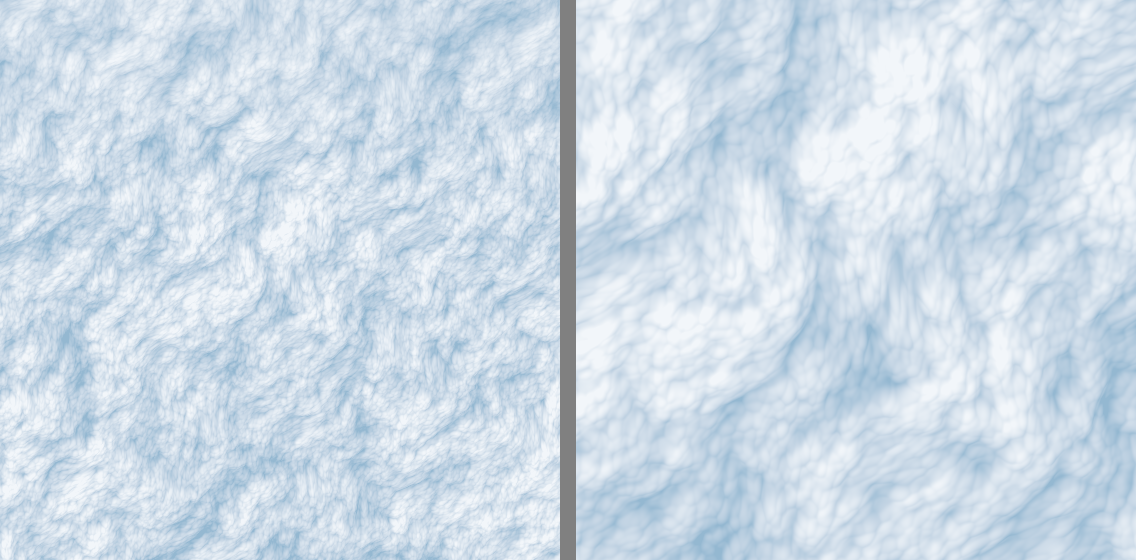
Left: the whole. Right: its middle third, enlarged.
This texture is drawn by a Shadertoy shader. Its source:

```glsl
// Sunlit powder snow: soft clumps with blue hollows and a crystalline grain.

vec2 hash2(vec2 cell) {
    vec3 h = fract(cell.xyx * vec3(0.1031, 0.1030, 0.0973));
    h += dot(h, h.yzx + 33.33);
    return fract((h.xx + h.yz) * h.zy);
}

// Softened squared distance to the nearest grain: 0 on a puff, larger in a hollow.
float hollow(vec2 p) {
    vec2 cell = floor(p), local = p - cell;
    float nearness = 1e-5;
    for (int y = -1; y <= 1; y++)
    for (int x = -1; x <= 1; x++) {
        vec2 step2 = vec2(x, y);
        vec2 toGrain = step2 + hash2(cell + step2) - local;
        nearness += exp(-9.0 * dot(toGrain, toGrain));
    }
    return -log(nearness) / 9.0;
}

// Broad, wandering light and shade over the field.
float drift(vec2 p) {
    return sin(p.x * 7.0 + 2.0 * sin(p.y * 5.0 + 1.0))
         + sin(p.y * 9.0 - p.x * 5.0 + 1.5 * sin(p.x * 11.0));
}

vec3 snowColor(float tone) {
    vec3 shade = vec3(0.58, 0.72, 0.82);
    vec3 body  = vec3(0.77, 0.835, 0.895);
    vec3 crest = vec3(0.95, 0.965, 0.98);
    return tone < 0.5 ? mix(shade, body, tone * 2.0)
                      : mix(body, crest, tone * 2.0 - 1.0);
}

void mainImage(out vec4 fragColor, in vec2 fragCoord) {
    vec2 uv = fragCoord / iResolution.y;

    // Clumps lean up and to the right, and are longer that way.
    mat2 lean = mat2(0.87, 0.38, -0.5, 0.66);
    vec2 p = lean * uv;
    vec2 towardSun = lean * vec2(-0.25, 0.27);
    p += 0.012 * sin(p.yx * 23.0 + vec2(0.0, 2.0)) + 0.005 * sin(p.yx * 61.0);

    float tone = 0.56 + 0.05 * drift(uv);
    float focus = 1.0 - 0.45 * smoothstep(0.55, 1.0, uv.y);
    float frequency = 11.0;
    float bend = 0.0;

    // Each layer adds height and sunward slope at half the previous size.
    for (int i = 0; i < 5; i++) {
        float layer = float(i);
        vec2 q = p * frequency + 17.3 * layer + bend * vec2(0.9, -0.7);
        float depth = hollow(q);
        float slope = hollow(q + towardSun) - depth;
        float strength = 0.43 - 0.012 * layer * layer;
        strength *= mix(1.0, focus, layer / 4.0);
        tone += strength * (0.22 - depth + 0.7 * slope);
        bend += depth;
        frequency *= 2.03;
    }

    fragColor = vec4(snowColor(clamp(tone, 0.0, 1.0)), 1.0);
}
```
